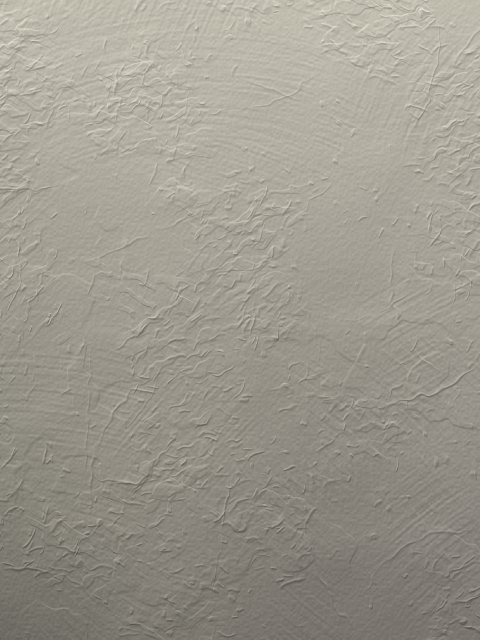
Write a Shadertoy shader that draws this texture.

```glsl
const float TONE_BOTTOM = 0.48;
const float TONE_TOP = 0.752;
const vec3 WARM_TINT = vec3(1.0, 0.978, 0.905);
const vec3 COOL_TINT = vec3(1.0, 0.965, 0.915);
const vec2 LIGHT_DIR = vec2(-0.36, 0.933);
const float RELIEF_STEP = 0.001;
const float RELIEF_GAIN = 0.155;
const float GRAIN_HEIGHT = 0.46;
const float SCRATCH_HEIGHT = 0.6;
const float LAP_HEIGHT = 0.9;
const float TORN_HEIGHT = 0.85;
const float SWELL_HEIGHT = 2.2;
const float FLOW_ANGLE = 0.4;

vec3 hash3(vec2 p) {
    vec3 h = fract(p.xyx * vec3(0.1031, 0.1030, 0.0973));
    h += dot(h, h.yzx + 33.33);
    return fract((h.xxy + h.yzz) * h.zyx);
}

float noise(vec2 p) {
    vec2 i = floor(p), f = fract(p);
    f = f * f * (3.0 - 2.0 * f);
    return mix(mix(hash3(i).x, hash3(i + vec2(1, 0)).x, f.x),
               mix(hash3(i + vec2(0, 1)).x, hash3(i + vec2(1, 1)).x, f.x), f.y);
}

float fbm(vec2 p) {
    float sum = 0.0, amp = 0.5;
    for (int i = 0; i < 4; i++) {
        sum += amp * noise(p);
        p = mat2(1.6, 1.2, -1.2, 1.6) * p + 7.3;
        amp *= 0.5;
    }
    return sum / 0.9375;
}

mat2 rotation(float a) {
    float c = cos(a), s = sin(a);
    return mat2(c, -s, s, c);
}

// Where the plaster was torn up by the trowel
float roughness(vec2 p) {
    return smoothstep(0.43, 0.6, fbm(p * vec2(7.0, 6.0) + 31.0));
}

// Bent, tapered ridges, one per grid cell, each with a soft lip on one side
float strokes(vec2 p, float cell, float halfLength, float width, float bend,
              float spread, vec2 density, float seed) {
    float height = 0.0;
    vec2 home = floor(p / cell);
    for (int j = -1; j <= 1; j++)
    for (int i = -1; i <= 1; i++) {
        vec2 id = home + vec2(i, j);
        vec3 place = hash3(id + seed);
        vec3 shape = hash3(id + seed + 57.0);
        vec2 center = (id + place.xy) * cell;
        if (place.z > mix(density.x, density.y, roughness(center))) continue;

        float angle = FLOW_ANGLE + 2.4 * (noise(center * 3.5 + 11.0) - 0.5)
                    + spread * (shape.x - 0.5);
        vec2 q = rotation(angle) * (p - center);
        float along = abs(q.x) / (halfLength * mix(0.35, 1.0, shape.y));
        if (along >= 1.0) continue;

        q.y += bend * (shape.z - 0.5) * q.x * q.x;
        float w = width * mix(0.6, 1.2, shape.z) * (1.05 - 0.5 * along * along);
        float ridge = exp(-q.y * q.y / (w * w));
        float lip = smoothstep(-w, w, q.y) * exp(-max(q.y, 0.0) / (w * 7.0));
        float fade = 1.0 - smoothstep(0.5, 1.0, along);
        height += (ridge + 0.5 * lip) * fade * mix(0.35, 1.2, fract(shape.x * 7.0));
    }
    return height;
}

// Stretched plates with ragged, crisp rims
float tornPlates(vec2 p, float angle, float seed) {
    vec2 q = rotation(angle) * p;
    float n = noise(q * vec2(26.0, 75.0) + seed) + 0.35 * noise(q * vec2(70.0, 150.0) + seed);
    float region = smoothstep(0.45, 0.62, noise(p * 5.0 + seed));
    return region * roughness(p) * smoothstep(-0.07, 0.07, n - 0.82);
}

// Faint parallel arcs dragged around distant centers
float scratches(vec2 p) {
    float height = 0.0;
    for (int i = 0; i < 4; i++) {
        vec3 r = hash3(vec2(float(i) * 9.0 + 3.0, 17.0));
        vec2 q = p - vec2(r.x * 1.8 - 0.5, r.y * 2.0 - 0.6);
        float groove = noise(vec2(length(q) * 240.0, atan(q.y, q.x) * 9.0 + 20.0));
        float patchMask = smoothstep(0.56, 0.76, noise(p * 5.5 + r.xy * 60.0));
        height += (groove - 0.5) * patchMask;
    }
    return height;
}

float plaster(vec2 p) {
    vec2 ragged = vec2(noise(p * 70.0), noise(p * 70.0 + 40.0)) - 0.5;
    vec2 q = p + 0.008 * ragged;
    float broken = smoothstep(0.25, 0.6, noise(p * 24.0 + 5.0));

    float height = GRAIN_HEIGHT * (noise(p * 270.0) + 0.5 * noise(p * 140.0 + 9.0));
    height += SCRATCH_HEIGHT * scratches(p) + SWELL_HEIGHT * noise(p * 15.0 + 3.0);

    // Overlapping skim coats with crisp edges
    for (int i = 0; i < 2; i++) {
        float seed = 70.0 + 43.0 * float(i);
        float fade = smoothstep(0.45, 0.65, noise(p * 7.0 + seed + 20.0));
        height += LAP_HEIGHT * fade * smoothstep(-0.007, 0.007, fbm(q * 4.5 + seed) - 0.5);
    }
    height += TORN_HEIGHT * (tornPlates(q, 0.6, 13.0) + tornPlates(q, -0.5, 47.0)
                           + tornPlates(q, 0.15, 83.0));

    // Long trowel edges, torn flecks, then crumbs
    height += strokes(q, 0.17, 0.15, 0.0019, 9.0, 3.1, vec2(0.6, 0.85), 101.0)
            * mix(0.3, 1.1, broken);
    height += 1.1 * strokes(q, 0.036, 0.025, 0.0021, 30.0, 1.2, vec2(0.05, 0.7), 211.0);
    height += 0.9 * strokes(q, 0.02, 0.012, 0.0017, 40.0, 1.5, vec2(0.04, 0.65), 307.0);
    height += 1.1 * strokes(q, 0.03, 0.0075, 0.0029, 60.0, 3.0, vec2(0.2, 0.5), 401.0);
    return height;
}

void mainImage(out vec4 fragColor, in vec2 fragCoord) {
    vec2 uv = fragCoord / iResolution.xy;
    vec2 p = fragCoord / iResolution.y;

    // Slope toward the light
    vec2 offset = RELIEF_STEP * LIGHT_DIR;
    float slope = plaster(p - offset) - plaster(p + offset);
    float relief = RELIEF_GAIN * slope / (1.0 + 0.4 * abs(slope));

    // Broad falloff of the room light
    float tone = mix(TONE_BOTTOM, TONE_TOP, uv.y) + 0.04 * (noise(p * 4.0) - 0.5);
    tone -= 0.035 * smoothstep(0.3, 0.0, uv.x) * (1.0 - uv.y);
    vec3 tint = mix(WARM_TINT, COOL_TINT, uv.x * (1.0 - uv.y));
    fragColor = vec4(tint * (tone + relief), 1.0);
}
```
